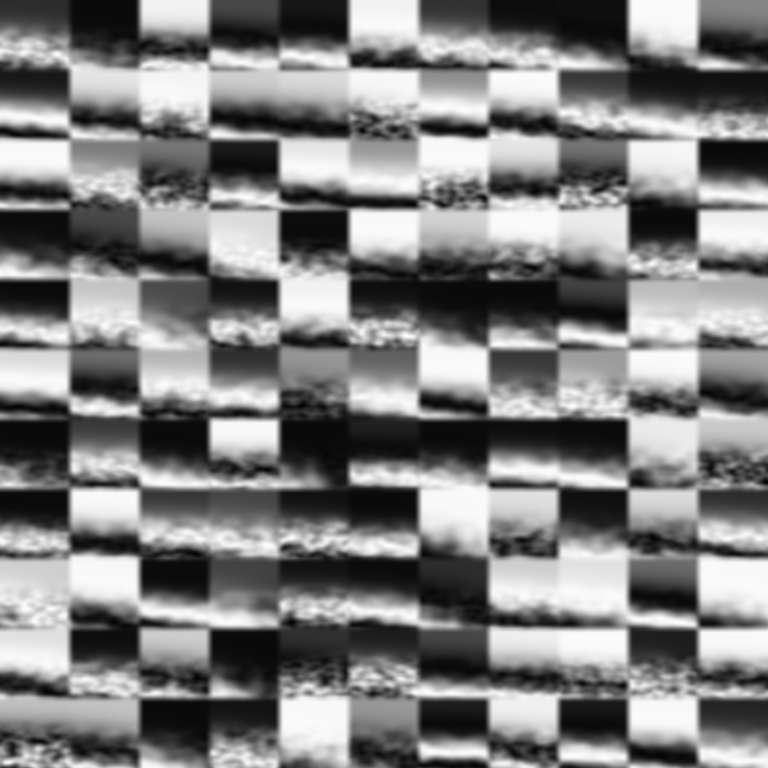
Reproduce this pattern procedurally as a Shadertoy shader.

```glsl
float hash(vec2 p) {
    vec3 q = fract(vec3(p.xyx) * 0.1031);
    q += dot(q, q.yzx + 33.33);
    return fract((q.x + q.y) * q.z);
}

float gradientDot(vec2 corner, vec2 p) {
    float angle = 6.2832 * hash(corner);
    return dot(vec2(cos(angle), sin(angle)), p - corner);
}

float gradientNoise(vec2 p) {
    vec2 i = floor(p), f = p - i;
    vec2 u = f * f * f * (f * (f * 6.0 - 15.0) + 10.0);
    float low = mix(gradientDot(i, p), gradientDot(i + vec2(1, 0), p), u.x);
    float high = mix(gradientDot(i + vec2(0, 1), p), gradientDot(i + 1.0, p), u.x);
    return mix(low, high, u.y);
}

// One tile: flat at the top, then slanted waves that roughen downwards
float tileShade(vec2 id, vec2 local) {
    float x = clamp(local.x, 0.0, 1.0);
    float depth = clamp(1.0 - local.y, 0.0, 1.0);
    float start = hash(id + 17.0);
    float rate = mix(3.0, 8.0, hash(id + 43.0));
    float roughness = pow(hash(id + 71.0), 2.0);
    float rough = roughness * smoothstep(0.3, 0.75, depth);

    // The start phase gathers near black and white
    float phase = 6.2832 * start - 0.35 * sin(12.5664 * start);
    phase += rate * pow(depth, 2.5);
    phase -= mix(0.8, 2.4, hash(id + 97.0)) * x * depth * depth;

    // Coarse grain bends the waves, fine grain mottles the faded ones
    vec2 grainPos = vec2(x * 3.2, depth * 5.0) + id * 19.0;
    float bend = gradientNoise(grainPos);
    float mottle = gradientNoise(grainPos * 2.0 + 7.3);
    phase += bend * mix(0.8, 2.6, roughness) * smoothstep(0.25, 0.8, depth);

    float shade = 0.51 + 0.47 * cos(phase) * (1.0 - 0.5 * rough);
    shade += (0.04 * smoothstep(0.3, 0.8, depth) + 0.45 * rough) * mottle;
    return clamp(shade, 0.02, 0.98);
}

void mainImage(out vec4 fragColor, in vec2 fragCoord) {
    const float tiles = 11.0;
    vec2 p = fragCoord / iResolution.xy * tiles;

    // Blend the four tiles around the nearest corner for soft seams
    vec2 corner = floor(p + 0.5);
    vec2 blend = smoothstep(-0.07, 0.07, p - corner);
    float shade = 0.0;
    for (int j = 0; j < 2; j++) {
        for (int i = 0; i < 2; i++) {
            vec2 side = vec2(i, j);
            vec2 id = clamp(corner - 1.0 + side, 0.0, tiles - 1.0);
            vec2 weight = mix(1.0 - blend, blend, side);
            shade += weight.x * weight.y * tileShade(id, p - id);
        }
    }
    fragColor = vec4(vec3(shade), 1.0);
}
```
